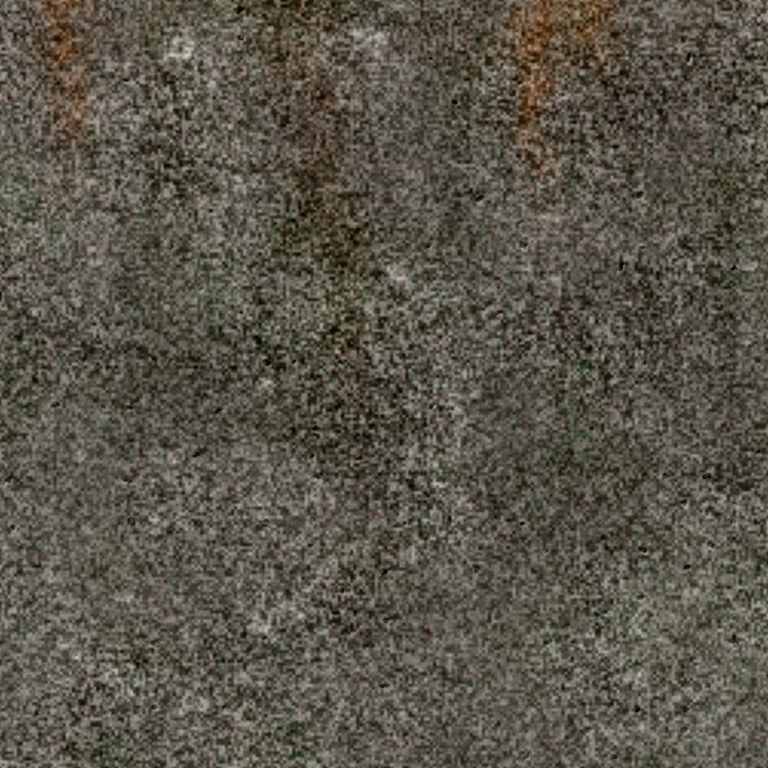
This texture is drawn by a WebGL 2 fragment shader. Its source:

```glsl
#version 300 es
precision highp float;
// Weathered concrete wall: fine stony grain over soft blotches and bands,
// crossed by thin broken seams, with pits, pale chips and rust running from the top.
// Built from hashed value noise, grid-scattered spots and distance falloffs.

uniform vec2 u_resolution;
out vec4 fragColor;

const vec3 STONE = vec3(0.357, 0.345, 0.304);
const vec3 TONE_AXIS = vec3(0.99, 1.0, 1.03);
const vec3 RUST_SHIFT = vec3(0.075, -0.015, -0.075);
const vec3 OLIVE_SHIFT = vec3(-0.012, 0.004, -0.028);

float hash(vec2 p) {
    vec3 q = fract(vec3(p.xyx) * 0.1031);
    q += dot(q, q.yzx + 33.33);
    return fract((q.x + q.y) * q.z);
}

// Value noise centred on zero, in -0.5 .. 0.5
float noise(vec2 p) {
    vec2 cell = floor(p), f = fract(p);
    f = f * f * (3.0 - 2.0 * f);
    float low = mix(hash(cell), hash(cell + vec2(1, 0)), f.x);
    float high = mix(hash(cell + vec2(0, 1)), hash(cell + vec2(1, 1)), f.x);
    return mix(low, high, f.y) - 0.5;
}

float fbm(vec2 p) {
    float sum = 0.0, amp = 1.0;
    for (int i = 0; i < 5; i++) {
        sum += amp * noise(p);
        p = p * 2.03 + 17.3;
        amp *= 0.6;
    }
    return sum;
}

// Thin wavering lines running along the first axis, broken into stretches
float seams(float along, float across, float count, float seed) {
    float sum = 0.0;
    for (float i = 0.0; i < count; i++) {
        vec2 id = vec2(i, seed);
        float centre = (i + hash(id)) / count + 0.008 * noise(vec2(along * 5.0, i + seed));
        float broken = smoothstep(-0.1, 0.3, noise(vec2(along * 4.0 + seed, i * 7.0)));
        broken *= 0.6 + noise(vec2(along * 70.0, i + seed));
        float d = (across - centre) / 0.0022;
        float tone = hash(id + 41.0) < 0.7 ? -1.0 : 0.8;
        sum += tone * broken * exp(-d * d);
    }
    return sum;
}

// Ragged spots, at most one per grid cell; radius is a fraction of a cell
float spots(vec2 p, float grid, float share, float radius, float seed) {
    vec2 id = floor(p * grid);
    vec2 centre = 0.35 + 0.3 * vec2(hash(id + seed), hash(id + seed + 5.7));
    vec2 d = fract(p * grid) - centre;
    d.y = d.y * 1.3 - d.x * (hash(id + seed + 9.1) - 0.3);
    float size = radius * mix(0.4, 1.0, hash(id + seed + 13.0));
    float dist = length(d) + size * 1.1 * noise(p * grid * 7.0 + seed);
    float present = step(hash(id + seed + 21.0), share);
    return present * (1.0 - smoothstep(size * 0.5, size, dist));
}

// Stain hanging from the top edge, fading downwards with a frayed outline
float stain(vec2 p, float x, float width, float reach, float drift) {
    float depth = 1.0 - p.y;
    float offset = p.x - x - drift * depth + 0.04 * fbm(p * vec2(14.0, 7.0));
    float body = exp(-offset * offset / (width * width));
    return body * (1.0 - smoothstep(reach * 0.2, reach, depth));
}

void main() {
    vec2 p = gl_FragCoord.xy / u_resolution;

    // Broad blotches, vertical runs and horizontal bands
    float tone = 0.075 * fbm(p * 4.0 + 3.0);
    tone += 0.055 * fbm(p * vec2(17.0, 2.5) + 31.0);
    tone += 0.06 * fbm(p * vec2(2.5, 13.0) + 57.0);
    tone += 0.035 * fbm(p * 24.0 + 83.0);

    // Fine grain, rougher in some areas than in others
    float grain = 0.33 * noise(p * 251.0) + 0.23 * noise(p * 157.0 + 11.0);
    grain += 0.10 * noise(p * vec2(65.0, 190.0) + 71.0);
    grain += 0.06 * noise(p * vec2(210.0, 50.0) + 91.0);
    tone += grain * (1.0 + 0.5 * noise(p * 9.0 + 7.0));

    // Seams in both directions
    tone += 0.10 * seams(p.x, p.y, 9.0, 3.0);
    tone += 0.075 * seams(p.y, p.x, 8.0, 19.0);

    // Damp run left of the middle, ending in a dark patch
    float damp = stain(p, 0.39, 0.045, 0.85, 0.12);
    vec2 patchOffset = (p - vec2(0.45, 0.43)) / vec2(0.09, 0.05) + fbm(p * 12.0);
    tone -= 0.06 * damp + 0.06 * exp(-dot(patchOffset, patchOffset));

    // Pits with a pale lower lip
    float pit = spots(p, 33.0, 0.09, 0.24, 4.0);
    float lip = spots(p + vec2(-0.002, 0.004), 33.0, 0.09, 0.24, 4.0);
    tone += 0.10 * lip * (1.0 - pit) - 0.17 * pit;

    // Pale crumbling chips, large and small
    float chip = spots(p, 7.0, 0.22, 0.27, 8.0) + 0.8 * spots(p, 16.0, 0.10, 0.3, 15.0);
    tone += chip * (0.12 + 0.25 * noise(p * 110.0 + 5.0));

    // Rust and olive tints over the stone colour
    float rust = stain(p, 0.09, 0.030, 0.30, 0.0) + stain(p, 0.70, 0.028, 0.36, 0.03);
    rust += 0.7 * stain(p, 0.76, 0.035, 0.14, 0.0) + 0.3 * damp;
    rust += 0.25 * smoothstep(0.65, 1.0, p.y) * (0.6 + fbm(p * 6.0 + 13.0));
    rust *= 0.85 + noise(p * 45.0 + 29.0);
    float olive = smoothstep(-0.25, 0.6, fbm(p * 8.0 + 47.0) - grain);
    float speckle = 0.055 * noise(p * 170.0 + 63.0);

    vec3 colour = STONE + tone * TONE_AXIS;
    colour += rust * RUST_SHIFT + (olive - 0.3) * OLIVE_SHIFT;
    colour += speckle * vec3(0.7, -0.4, -0.3) - 0.035 * min(rust, 1.0);
    fragColor = vec4(clamp(colour, 0.03, 0.85), 1.0);
}
```
